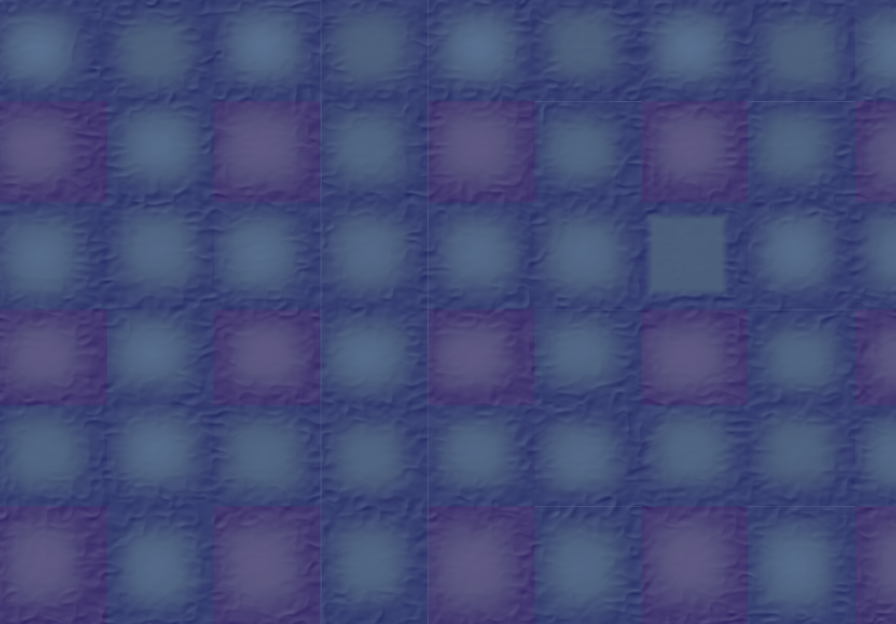
Give the GLSL for this pattern, as a WebGL 1 fragment shader.

```glsl
precision highp float;
// Quilt of softly glowing square tiles in slate blue, with violet tiles on every
// other column of every other row. Each tile is a rounded glow with hashed centre,
// size and brightness; embossed noise roughens the rims and pale seams mark some.

uniform vec2 u_resolution;

#define TILE_W 0.1713
#define TILE_H 0.1622
#define LAST_ROW 5.0
#define GRAIN 82.0
#define RELIEF 0.15
#define SEAM_WIDTH 0.0024
#define BLUE_RIM vec3(0.215, 0.250, 0.452)
#define BLUE_MID vec3(0.290, 0.365, 0.480)
#define BLUE_PEAK vec3(0.345, 0.435, 0.570)
#define VIOLET_RIM vec3(0.260, 0.220, 0.448)
#define VIOLET_MID vec3(0.325, 0.325, 0.485)
#define VIOLET_PEAK vec3(0.385, 0.355, 0.530)

float hash(vec2 p) {
  vec3 q = fract(vec3(p.xyx) * 0.1031);
  q += dot(q, q.yzx + 33.33);
  return fract((q.x + q.y) * q.z);
}

float noise(vec2 p) {
  vec2 i = floor(p);
  vec2 f = fract(p);
  f = f * f * (3.0 - 2.0 * f);
  return mix(mix(hash(i), hash(i + vec2(1.0, 0.0)), f.x),
             mix(hash(i + vec2(0.0, 1.0)), hash(i + 1.0), f.x), f.y);
}

// Crumpled height field: bent, ridged noise in two octaves.
float crumple(vec2 p) {
  p += 0.8 * vec2(noise(p * 0.5 + 7.0), noise(p * 0.5 + 31.0));
  float broad = 1.0 - abs(2.0 * noise(p * vec2(0.55, 0.8)) - 1.0);
  float fine = noise(p * vec2(1.1, 1.5) + 17.0);
  return 0.6 * broad + 0.4 * fine;
}

// Slope towards a light at the upper left.
float emboss(vec2 p) {
  vec2 q = p * GRAIN;
  vec2 toLight = vec2(-0.22, -0.34);
  return crumple(q) - crumple(q + toLight);
}

// p is measured in canvas heights from the top left.
vec3 quilt(vec2 p) {
  // Tile index and position; the middle row edge sags and the last row is taller.
  float bend = (p.y - 0.496) / 0.09;
  float y = p.y - 0.009 * exp(-bend * bend);
  float col = floor(p.x / TILE_W);
  float row = clamp(floor(y / TILE_H), 0.0, LAST_ROW);
  float lastHeight = 1.0 - LAST_ROW * TILE_H;
  float height = row < LAST_ROW ? TILE_H : lastHeight;
  vec2 id = vec2(col, row);
  vec2 local = vec2(p.x - col * TILE_W, y - row * TILE_H);
  vec2 q = 2.0 * local / vec2(TILE_W, height) - 1.0;

  float oddCol = mod(col, 2.0);
  float oddRow = mod(row, 2.0);
  float violet = oddRow * (1.0 - oddCol);
  float topRow = 1.0 - step(0.5, row);

  // Rounded glow, a little off centre and ragged at its rim.
  vec2 jitter = vec2(hash(id + 3.1), hash(id + 8.7)) - 0.5;
  vec2 centre = vec2(-0.09, -0.03) + 0.16 * jitter;
  centre.x -= 0.18 * (1.0 - step(0.5, col));
  vec2 a = abs(q - centre);
  float d = pow(a.x * a.x * a.x + a.y * a.y * a.y + 0.0001, 0.3333);
  d += 0.10 * (noise(p * 45.0) - 0.5);
  float reach = 1.0 + 0.14 * (hash(id + 21.0) - 0.5);
  float glow = 1.0 - smoothstep(0.28, 1.06, d / reach);
  float core = exp(-3.6 * dot(a, a));

  // Brightness varies by tile; the top row alternates bright and dull.
  float power = 0.25 + 0.55 * hash(id + 5.3);
  power = mix(power, 0.95 - 0.75 * oddCol, topRow);
  power = mix(power, 0.65, violet);

  // One worn tile has a flat, dull middle.
  float worn = 1.0 - step(0.5, distance(id, vec2(6.0, 2.0)));
  float plate = 1.0 - smoothstep(0.60, 0.82, max(a.x, a.y));
  glow = mix(glow, plate, worn);
  power *= 1.0 - 0.9 * worn;

  vec3 rim = mix(BLUE_RIM, VIOLET_RIM, violet);
  vec3 mid = mix(BLUE_MID, VIOLET_MID, violet);
  vec3 peak = mix(BLUE_PEAK, VIOLET_PEAK, violet);
  vec3 colour = mix(rim, mid, glow);
  colour = mix(colour, peak, core * power);

  // Relief is strongest on the rims and smoothed away in the glow.
  float strength = RELIEF * mix(1.0, 0.10, glow);
  colour += strength * emboss(p) * vec3(0.85, 1.0, 0.75);

  // Pale, broken seams along a few tile edges.
  float across = oddRow * oddCol * step(4.5, col);
  float down = step(2.5, col) * (1.0 - step(4.5, col));
  float seam = across * (1.0 - smoothstep(0.3, 1.0, local.y / SEAM_WIDTH));
  seam = max(seam, down * (1.0 - smoothstep(0.3, 1.0, local.x / SEAM_WIDTH)));
  seam *= 0.35 + 0.65 * noise(p * 28.0);
  return mix(colour, BLUE_PEAK, 0.55 * seam);
}

void main() {
  // Four samples per pixel smooth the tile edges.
  vec3 sum = vec3(0.0);
  for (int i = 0; i < 4; i++) {
    float k = float(i);
    vec2 offset = vec2(mod(k, 2.0), floor(k / 2.0)) * 0.5 - 0.25;
    vec2 p = (gl_FragCoord.xy + offset) / u_resolution.y;
    sum += quilt(vec2(p.x, 1.0 - p.y));
  }
  gl_FragColor = vec4(sum / 4.0, 1.0);
}
```
